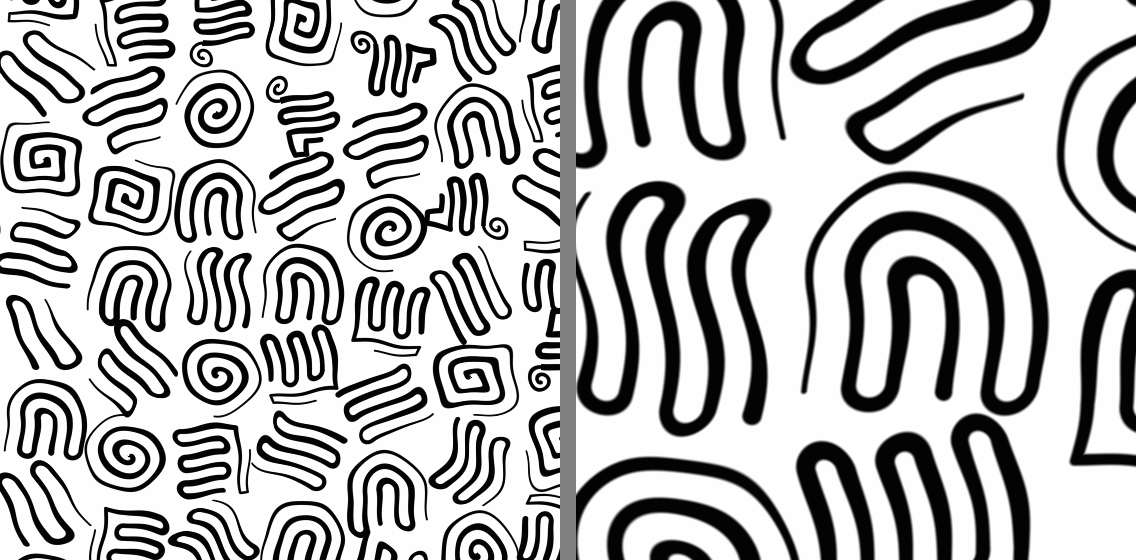
Left: the whole. Right: its middle third, enlarged.
Write a WebGL 1 fragment shader that draws this pattern.

```glsl
precision highp float;
uniform vec2 u_resolution;

#define CELLS 6.5
#define SCALE 0.5
#define JITTER 0.06
#define THIN 0.022
#define THICK 0.075
#define WOBBLE 0.035
#define EDGE 0.0012
#define INK vec3(0.012)
#define PAPER vec3(0.995)
#define PI 3.14159

float hash(vec2 p) {
  return fract(sin(dot(p, vec2(127.1, 311.7))) * 43758.5);
}

// Stroke parts return vec2(distance to centre line, progress along the stroke)
vec2 closer(vec2 a, vec2 b) {
  return a.x < b.x ? a : b;
}

vec2 segment(vec2 p, vec2 a, vec2 b, float startT, float endT) {
  vec2 ab = b - a;
  float h = clamp(dot(p - a, ab) / dot(ab, ab), 0.0, 1.0);
  return vec2(length(p - a - ab * h), mix(startT, endT, h));
}

// Parallel legs joined by half-circle turns; the first leg runs upwards
vec2 serpentine(vec2 p, float legs, float halfLeg, float r) {
  float leg = clamp(floor(0.5 * (p.x / r + legs)), 0.0, legs - 1.0);
  float dir = 1.0 - 2.0 * mod(leg, 2.0);
  float y = clamp(p.y, -halfLeg, halfLeg);
  vec2 onLeg = vec2((2.0 * leg - legs + 1.0) * r, y);
  vec2 stroke = vec2(length(p - onLeg), (leg + 0.5 + 0.5 * dir * y / halfLeg) / legs);
  // Turns after even legs lie on top, those after odd legs below
  float odd = step(p.y, 0.0);
  float last = legs - 2.0 - mod(legs - 2.0 - odd, 2.0);
  float turn = odd + 2.0 * floor(0.25 * (p.x / r + legs - 2.0) - 0.5 * odd + 0.5);
  turn = clamp(turn, odd, last);
  vec2 v = vec2(p.x - (2.0 * turn - legs + 2.0) * r, abs(p.y) - halfLeg);
  if (v.y > 0.0) stroke = closer(stroke, vec2(abs(length(v) - r), (turn + 1.0) / legs));
  return stroke;
}

// Spiral from the inside out, round or with squared corners
vec2 spiral(vec2 p, float inner, float pitch, float turns, float squareness) {
  vec2 p3 = p * p * p;
  float rho = mix(length(p), pow(dot(p3, p3) + 0.0000001, 1.0 / 6.0), squareness);
  float u = fract(atan(p.y, p.x) / (2.0 * PI) + 1.0);
  float n = clamp(floor((rho - inner) / pitch - u + 0.5), 0.0, max(floor(turns - u), 0.0));
  float slope = rho / length(vec2(rho, pitch / (2.0 * PI)));
  vec2 stroke = vec2(abs(rho - inner - pitch * (n + u)) * slope, (n + u) / turns);
  float a = 2.0 * PI * turns;
  vec2 tip = (inner + pitch * turns) * vec2(cos(a), sin(a));
  stroke = closer(stroke, vec2(length(p - tip), 1.0));
  return closer(stroke, vec2(length(p - vec2(inner, 0.0)), 0.0));
}

// A serpentine folded over an arch: its legs become nested arcs
vec2 arches(vec2 p) {
  vec2 q = vec2(length(p), atan(p.x, p.y) / PI);
  if (p.y < 0.0) q = vec2(abs(p.x), (p.x < 0.0 ? -1.0 : 1.0) * (0.5 - p.y));
  return serpentine(q - vec2(0.54, 0.0), 3.0, 1.25, 0.17);
}

// Fingers closed by a bar that folds back on itself
vec2 comb(vec2 p) {
  vec2 stroke = serpentine(vec2(p.x, -p.y - 0.3), 6.0, 0.5, 0.18);
  stroke.y *= 0.74;
  vec2 corner = vec2(0.86, 0.72), end = vec2(-0.95, 0.64), fold = vec2(-0.93, 0.85);
  stroke = closer(stroke, segment(p, vec2(0.9, 0.2), corner, 0.74, 0.78));
  stroke = closer(stroke, segment(p, corner, end, 0.78, 0.9));
  stroke = closer(stroke, segment(p, end, fold, 0.9, 0.92));
  return closer(stroke, segment(p, fold, vec2(0.2, 0.97), 0.92, 1.0));
}

// Angular hook, a few fingers, then a small curl
vec2 hookAndCurl(vec2 p) {
  vec2 stroke = serpentine(p - vec2(-0.12, 0.15), 4.0, 0.6, 0.15);
  stroke.y *= 0.65;
  vec2 corner = vec2(-0.86, 0.02), end = vec2(-1.22, -0.04), fold = vec2(-1.2, -0.34);
  stroke = closer(stroke, segment(p, vec2(-0.84, 0.42), corner, 0.0, 0.0));
  stroke = closer(stroke, segment(p, corner, end, 0.0, 0.0));
  stroke = closer(stroke, segment(p, end, fold, 0.0, 0.0));
  stroke = closer(stroke, segment(p, fold, vec2(-0.57, -0.45), 0.0, 0.0));
  vec2 curl = spiral((p - vec2(0.69, -0.45)) * vec2(1.0, -1.0), 0.06, 0.2, 1.5, 0.0);
  return closer(stroke, vec2(curl.x, 0.86));
}

float motifDistance(vec2 p, float kind, float seed) {
  p += WOBBLE * sin(p.yx * 5.0 + seed * 6.0);
  vec2 stroke;
  if (kind < 1.5) stroke = spiral(p * vec2(0.94, 1.04 + 0.1 * kind), 0.08, 0.33, 2.75, kind);
  else if (kind < 2.5) stroke = arches(p);
  else if (kind < 3.5) stroke = comb(p / 0.84) * vec2(0.84, 1.0);
  else if (kind < 4.5) stroke = hookAndCurl(p / 0.86) * vec2(0.86, 1.0);
  else if (kind < 5.5) {
    p.y = (p.y - (seed - 0.5) * 0.6 * p.x) / (1.0 + 0.2 * sin(3.0 * p.x + 6.0 * seed));
    stroke = serpentine(p, 5.0, 0.64, 0.19);
  } else if (kind < 6.5) {
    p.x -= 0.17 * sin(2.8 * p.y + seed);
    stroke = serpentine(p, 5.0, 0.72, 0.165);
  } else {
    p.x = p.x * (1.0 + 0.15 * p.y) + 0.2 * p.y;
    stroke = serpentine(p, 3.0 + step(0.4, seed), 0.72, 0.23);
  }
  float pressure = 0.8 + 0.2 * sin(stroke.y * 22.0 + seed * 6.0);
  return stroke.x - mix(THIN, THICK, pressure * (1.0 - smoothstep(0.68, 1.0, stroke.y)));
}

void main() {
  float side = min(u_resolution.x, u_resolution.y);
  vec2 grid = gl_FragCoord.xy / side * CELLS;
  float d = 9.0;
  // Columns are shifted against each other, one motif per cell
  for (int i = -1; i <= 1; i++) {
    float col = floor(grid.x) + float(i);
    float y = grid.y + hash(vec2(col, 4.7));
    for (int j = -1; j <= 1; j++) {
      vec2 cell = vec2(col, floor(y) + float(j));
      vec2 offset = vec2(hash(cell + 5.2), hash(cell + 7.9)) - 0.5;
      vec2 p = (vec2(grid.x, y) - cell - 0.5 - JITTER * offset) / SCALE;
      if (dot(p, p) > 2.2) continue;
      float seed = hash(cell + 2.3);
      float turn = hash(cell + 9.1);
      float kind = mod(col * 3.0 + cell.y * 5.0 + floor(3.0 * hash(cell + 1.6)), 8.0);
      // Open zigzags lean further; only arches always stay upright
      float angle = (seed - 0.5) * 0.4;
      if (kind > 4.5) angle = (turn - 0.5) * 2.6 + step(0.5, seed) * PI * 0.5;
      else if (kind < 1.5 || kind > 2.5) angle += floor(turn * 4.0) * PI * 0.5;
      float c = cos(angle), s = sin(angle);
      p = vec2(c * p.x + s * p.y, c * p.y - s * p.x);
      if (hash(cell + 3.4) < 0.5) p.x = -p.x;
      d = min(d, motifDistance(p, kind, seed) * SCALE / CELLS);
    }
  }
  float soft = max(EDGE, 0.65 / side);
  gl_FragColor = vec4(mix(INK, PAPER, smoothstep(-soft, soft, d)), 1.0);
}
```
